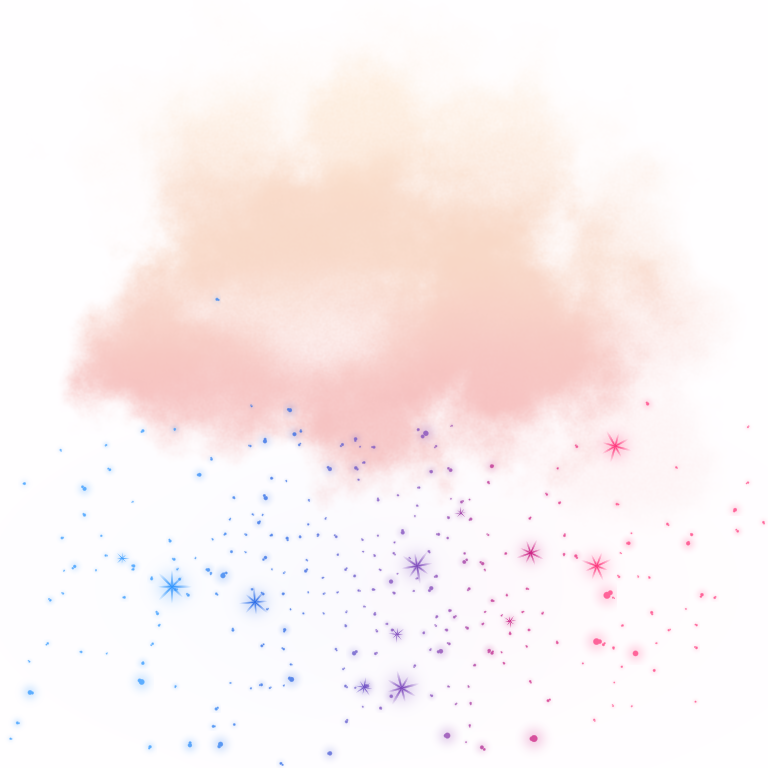
Give the GLSL for this background, as a Shadertoy shader.

```glsl
// A soft peach and rose powder cloud shedding blue, violet and pink star dust on white.

const vec3 PAPER = vec3(1.0, 0.995, 1.0);
const vec3 CREAM = vec3(0.99, 0.90, 0.81);
const vec3 PEACH = vec3(0.972, 0.845, 0.775);
const vec3 ROSE = vec3(0.965, 0.75, 0.745);
const vec3 SKY = vec3(0.20, 0.60, 1.0);
const vec3 BLUE = vec3(0.18, 0.42, 0.90);
const vec3 VIOLET = vec3(0.50, 0.30, 0.74);
const vec3 MAGENTA = vec3(0.80, 0.14, 0.52);
const vec3 PINK = vec3(1.0, 0.24, 0.50);

const float WARP = 0.075;        // how far noise bends the cloud
const float RAGGEDNESS = 0.85;   // noise on the puff edges
const float GRAIN = 0.45;        // powdery edge grain
const vec2 DUST_CENTER = vec2(0.50, 0.235);
const vec2 DUST_SIZE = vec2(0.34, 0.165);

// Puffs: center, radii; then opacity
const int PUFFS = 12;
const vec4 PUFF[PUFFS] = vec4[](
    vec4(0.651, 0.570, 0.150, 0.140), vec4(0.190, 0.550, 0.075, 0.085),
    vec4(0.280, 0.500, 0.130, 0.075), vec4(0.415, 0.685, 0.185, 0.095),
    vec4(0.485, 0.445, 0.075, 0.075), vec4(0.475, 0.805, 0.070, 0.100),
    vec4(0.285, 0.750, 0.080, 0.120), vec4(0.645, 0.765, 0.080, 0.100),
    vec4(0.810, 0.620, 0.090, 0.140), vec4(0.420, 0.570, 0.220, 0.110),
    vec4(0.820, 0.420, 0.080, 0.100), vec4(0.450, 0.800, 0.270, 0.140));
const float OPACITY[PUFFS] = float[](
    0.92, 0.82, 0.70, 0.88, 0.82, 0.52, 0.42, 0.45, 0.28, 0.72, 0.13, 0.17);

// Bright stars: center, ray length
const int STARS = 12;
const vec3 STAR[STARS] = vec3[](
    vec3(0.224, 0.236, 0.026), vec3(0.332, 0.216, 0.022), vec3(0.543, 0.263, 0.024),
    vec3(0.523, 0.104, 0.025), vec3(0.691, 0.280, 0.020), vec3(0.777, 0.263, 0.022),
    vec3(0.801, 0.419, 0.023), vec3(0.474, 0.105, 0.014), vec3(0.517, 0.174, 0.012),
    vec3(0.159, 0.273, 0.010), vec3(0.600, 0.332, 0.009), vec3(0.664, 0.191, 0.010));

vec2 hash22(vec2 p) {
    vec3 q = fract(p.xyx * vec3(0.1031, 0.1030, 0.0973));
    q += dot(q, q.yzx + 33.33);
    return fract((q.xx + q.yz) * q.zy);
}

float corner(vec2 cell, vec2 offset) {
    return dot(hash22(cell) * 2.0 - 1.0, offset);
}

float gradientNoise(vec2 p) {
    vec2 i = floor(p), f = fract(p), e = vec2(1.0, 0.0);
    vec2 u = f * f * f * (f * (f * 6.0 - 15.0) + 10.0);
    return mix(mix(corner(i, f), corner(i + e, f - e), u.x),
               mix(corner(i + e.yx, f - e.yx), corner(i + 1.0, f - 1.0), u.x), u.y);
}

float fbm(vec2 p) {
    float sum = 0.0, amp = 0.6;
    for (int i = 0; i < 6; i++) {
        sum += amp * gradientNoise(p);
        p = mat2(1.6, 1.2, -1.2, 1.6) * p + 7.3;
        amp *= 0.55;
    }
    return sum;
}

float softSpot(vec2 p, vec2 center, vec2 size) {
    vec2 q = (p - center) / size;
    return exp(-dot(q, q));
}

float cloudDensity(vec2 p) {
    vec2 q = p + WARP * vec2(fbm(p * 6.0 + 20.0), fbm(p * 6.0 + 50.0));
    float rough = RAGGEDNESS * fbm(p * 9.0 + 80.0);
    float clear = 1.0;
    for (int i = 0; i < PUFFS; i++) {
        float depth = 1.0 - length((q - PUFF[i].xy) / PUFF[i].zw);
        clear *= 1.0 - OPACITY[i] * smoothstep(-0.50, 0.45, depth + rough);
    }
    // Paler hollows inside the cloud
    float hollow = softSpot(q, vec2(0.435, 0.575), vec2(0.085, 0.055))
                 + 0.7 * softSpot(q, vec2(0.305, 0.615), vec2(0.07, 0.035));
    float density = (1.0 - clear) * (1.0 - 0.48 * min(hollow, 1.0));
    float grain = gradientNoise(p * 260.0) + 0.6 * gradientNoise(p * 130.0);
    return clamp(density + GRAIN * grain * density * (1.0 - density), 0.0, 1.0);
}

vec3 dustColor(float x) {
    vec3 c = mix(SKY, BLUE, smoothstep(0.20, 0.36, x));
    c = mix(c, VIOLET, smoothstep(0.36, 0.52, x));
    c = mix(c, MAGENTA, smoothstep(0.54, 0.68, x));
    return mix(c, PINK, smoothstep(0.69, 0.79, x));
}

float starCoverage(vec2 d, float size, float phase) {
    float r = length(d), a = atan(d.y, d.x + 1e-6) + phase;
    float spike = pow(abs(cos(4.0 * a)), 5.0) * (0.8 + 0.2 * cos(3.0 * a));
    float rays = max(1.0 - r / (size * mix(0.28, 1.0, spike)), 0.0);
    return 0.85 * rays + 0.24 * exp(-r * r / (size * size * 0.55));
}

// One jittered speck per cell: a pair of touching dots and a faint glow
float specks(vec2 p, float cell, float radius, float chance, float glow, float px) {
    vec2 id = floor(p / cell), pick = hash22(id + 91.7);
    vec2 center = (id + 0.2 + 0.6 * hash22(id + cell * 900.0)) * cell;
    float present = step(pick.x, chance * softSpot(center, DUST_CENTER, DUST_SIZE));
    float r = radius * mix(0.45, 1.0, pick.y);
    vec2 d = p - center, side = r * (hash22(id + 17.0) * 2.4 - 1.2);
    float dist = min(length(d) - r, length(d - side) - 0.7 * r);
    float dots = 0.8 * (1.0 - smoothstep(-px, px, dist));
    return present * max(dots, glow * exp(-dot(d, d) / (r * r * 9.0)));
}

void mainImage(out vec4 fragColor, in vec2 fragCoord) {
    float px = 1.0 / min(iResolution.x, iResolution.y);
    vec2 p = (fragCoord - 0.5 * iResolution.xy) * px + 0.5;

    // Cloud, cream above and rose below
    float tone = p.y + 0.06 * fbm(p * 5.0);
    vec3 powder = mix(ROSE, PEACH, smoothstep(0.46, 0.69, tone));
    powder = mix(powder, CREAM, smoothstep(0.70, 0.90, tone));
    vec3 color = mix(PAPER, powder, cloudDensity(p));

    // Falling dust and faint surrounding haze
    float dust = specks(p, 0.024, 0.0021, 0.72, 0.10, px);
    dust = max(dust, specks(p + 0.37, 0.039, 0.0028, 0.0, 0.0, px));
    dust = max(dust, specks(p, 0.041, 0.0030, 0.55, 0.16, px));
    dust = max(dust, specks(p, 0.067, 0.0048, 0.50, 0.20, px));
    dust = max(dust, 0.025 * softSpot(p, DUST_CENTER, DUST_SIZE));

    // Bright stars
    for (int i = 0; i < STARS; i++) {
        float glow = starCoverage(p - STAR[i].xy, STAR[i].z, float(i) * 0.7);
        dust = 1.0 - (1.0 - dust) * (1.0 - glow);
    }
    color = mix(color, dustColor(p.x), clamp(dust, 0.0, 1.0));
    fragColor = vec4(color, 1.0);
}
```
